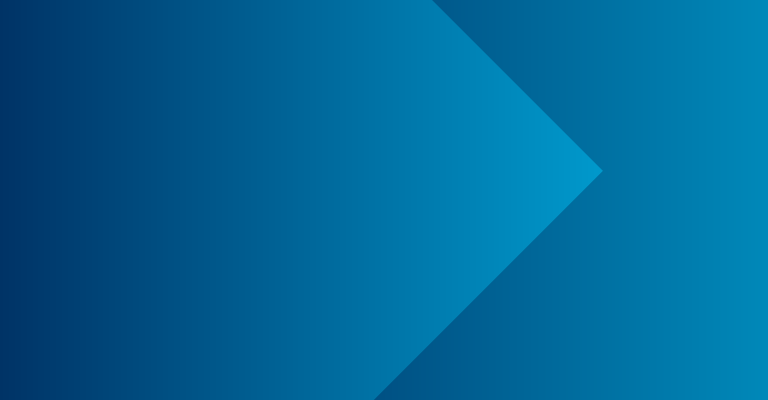
Write a Shadertoy shader that draws this background.

```glsl
// Draws a broad blue arrowhead pointing right over a darker blue gradient panel.

// Arrow geometry, as fractions of the canvas
const vec2 TIP = vec2(0.785, 0.573);
const float EDGE_SLOPE = 1.0;      // horizontal run per unit of height
const float PANEL_START = 0.49;    // where the panel gradient begins

// Gradient end colours
const vec3 ARROW_DARK = vec3(0.0, 0.20, 0.40);
const vec3 ARROW_LIGHT = vec3(0.0, 0.60, 0.80);
const vec3 PANEL_DARK = vec3(0.0, 0.315, 0.515);
const vec3 PANEL_LIGHT = vec3(0.0, 0.535, 0.725);

// Signed distance to the arrowhead, in canvas heights; negative inside
float arrowDistance(vec2 p, vec2 tip) {
    vec2 d = p - tip;
    return (d.x + EDGE_SLOPE * abs(d.y)) / sqrt(1.0 + EDGE_SLOPE * EDGE_SLOPE);
}

void mainImage(out vec4 fragColor, in vec2 fragCoord) {
    vec2 uv = fragCoord / iResolution.xy;
    vec2 toHeights = vec2(iResolution.x / iResolution.y, 1.0);

    // Horizontal gradients of the two layers
    float arrowBlend = clamp(uv.x / TIP.x, 0.0, 1.0);
    float panelBlend = clamp((uv.x - PANEL_START) / (1.0 - PANEL_START), 0.0, 1.0);
    vec3 arrow = mix(ARROW_DARK, ARROW_LIGHT, arrowBlend);
    vec3 panel = mix(PANEL_DARK, PANEL_LIGHT, panelBlend);

    // Smooth arrow edge, one pixel wide
    float dist = arrowDistance(uv * toHeights, TIP * toHeights);
    float coverage = clamp(0.5 - dist * iResolution.y, 0.0, 1.0);

    fragColor = vec4(mix(panel, arrow, coverage), 1.0);
}
```
